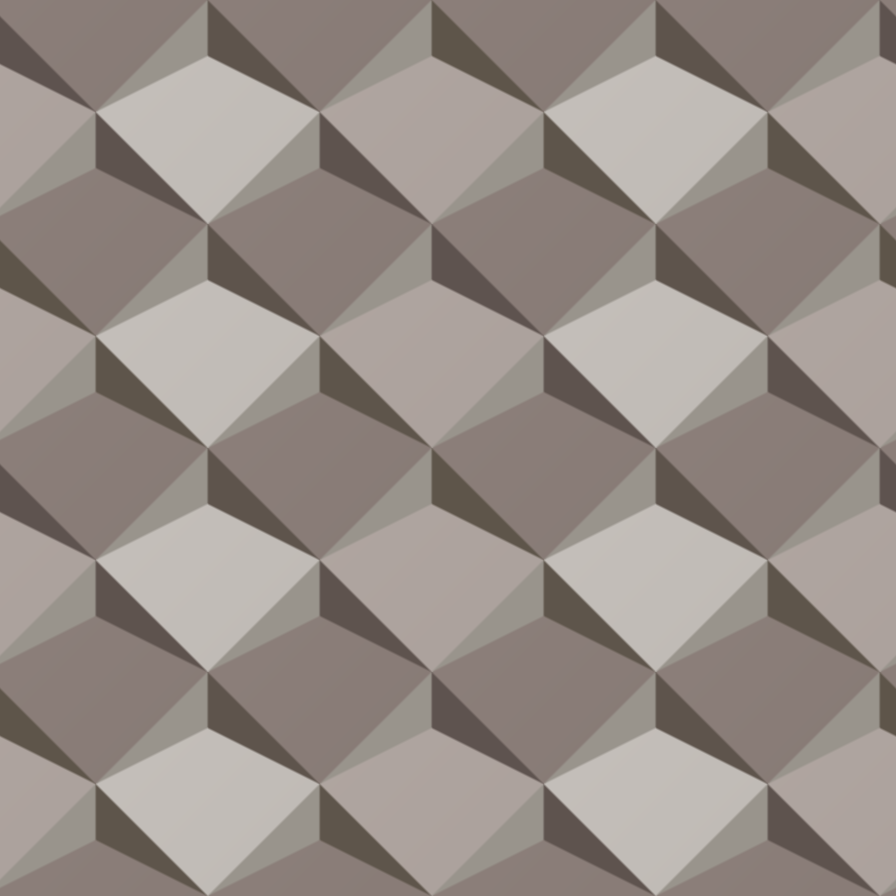
A three.js fragment shader for this pattern:

```glsl
#define REPEATS 4.0
#define PHASE vec2(0.927, 0.5)
#define SOFTNESS 0.007
#define PEAK 0.25
#define SHEEN 0.012
#define TINT 0.01
#define MAUVE vec3(0.54, 0.49, 0.47)
#define TAUPE vec3(0.68, 0.64, 0.62)
#define PALE vec3(0.76, 0.74, 0.72)
#define LIT_SIDE vec3(0.60, 0.58, 0.55)
#define DARK_SIDE vec3(0.37, 0.33, 0.30)

varying vec2 vUv;

float cover(float dist) {
  return smoothstep(-SOFTNESS, SOFTNESS, dist);
}

// One diamond: a kite-shaped face below two slim sides
vec3 diamond(vec2 local, vec2 id, vec3 faceColor) {
  // Slight warm or cool drift of the sides, repeating every four cells
  float drift = sin(1.5707963 * (id.x + 2.0 * id.y));
  vec3 dark = DARK_SIDE + vec3(0.0, -0.5, 1.0) * TINT * drift;
  vec3 sides = mix(LIT_SIDE, dark, cover(local.x));

  // Gentle sheen falling across the face
  vec3 face = faceColor + SHEEN * (local.y - local.x);
  vec2 slope = vec2(2.0 * PEAK, 1.0);
  float below = (PEAK - dot(vec2(abs(local.x), local.y), slope)) / length(slope);
  return mix(sides, face, cover(below));
}

void main() {
  vec2 p = vUv * REPEATS - PHASE;

  // Two interleaved lattices, the second shifted by half a cell
  vec2 idA = floor(p + 0.5);
  vec2 idB = floor(p) + 0.5;
  vec2 localA = p - idA;
  vec2 localB = p - idB;

  // Pale and taupe columns alternate; the shifted lattice is all mauve
  vec3 faceA = mix(PALE, TAUPE, mod(idA.x, 2.0));
  vec3 colorA = diamond(localA, idA, faceA);
  vec3 colorB = diamond(localB, idB, MAUVE);

  float inside = (0.5 - abs(localA.x) - abs(localA.y)) * 0.70710678;
  gl_FragColor = vec4(mix(colorB, colorA, cover(inside)), 1.0);
}
```
